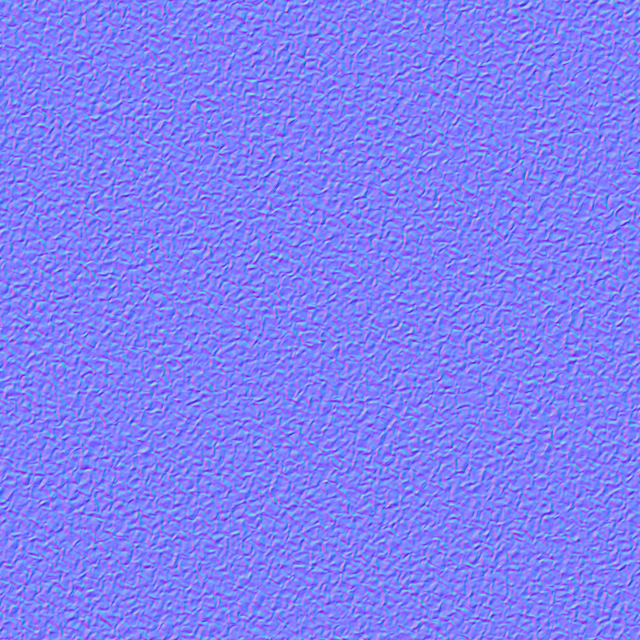
Reproduce this texture map procedurally as a Shadertoy shader.

```glsl
const float GRAIN_CELLS = 112.0;  // grain cells across the canvas
const float RELIEF = 0.40;        // steepness of the bumps
const float SAMPLE_STEP = 0.1;    // slope sampling distance, in cells

// Pseudo-random unit vector for a lattice point
vec2 latticeGradient(vec2 cell, uint seed) {
    uvec2 q = uvec2(ivec2(cell) + 4096);
    uint h = q.x * 1597334677u ^ q.y * 3812015801u ^ seed * 2798796415u;
    h = (h ^ (h >> 15)) * 2246822519u;
    h = (h ^ (h >> 13)) * 3266489917u;
    h ^= h >> 16;
    float angle = float(h & 65535u) / 65536.0 * 6.28318;
    return vec2(cos(angle), sin(angle));
}

float gradientNoise(vec2 p, uint seed) {
    vec2 cell = floor(p);
    vec2 f = p - cell;
    vec2 u = f * f * f * (f * (f * 6.0 - 15.0) + 10.0);
    vec2 e = vec2(0.0, 1.0);
    float a = dot(latticeGradient(cell, seed), f);
    float b = dot(latticeGradient(cell + e.yx, seed), f - e.yx);
    float c = dot(latticeGradient(cell + e.xy, seed), f - e.xy);
    float d = dot(latticeGradient(cell + e.yy, seed), f - e.yy);
    return mix(mix(a, b, u.x), mix(c, d, u.x), u.y);
}

vec2 rotate(vec2 p, float angle) {
    float c = cos(angle), s = sin(angle);
    return vec2(c * p.x - s * p.y, s * p.x + c * p.y);
}

// Rounded ridge along the zero line of the noise
float crease(vec2 p, float roundness, uint seed) {
    float n = gradientNoise(p, seed);
    return -sqrt(n * n + roundness * roundness);
}

// Bend the domain so that the grain forms short, curved strokes
vec2 warp(vec2 p, float amount) {
    vec2 q = p * 0.55;
    return p + amount * vec2(gradientNoise(q, 11u), gradientNoise(q, 12u));
}

// Each layer is turned to hide the lattice
float grainHeight(vec2 p) {
    vec2 w = warp(p, 0.8);
    float bumps = 0.8 * gradientNoise(rotate(w, 0.45), 1u);
    float wrinkles = 0.75 * crease(rotate(w, 1.1) * 0.75, 0.09, 2u);
    float fine = 0.2 * gradientNoise(rotate(p, 0.8) * 1.5, 3u);
    return bumps + wrinkles + fine;
}

// Central differences of the height
vec2 grainSlope(vec2 p, float stepSize) {
    vec2 e = vec2(stepSize, 0.0);
    return vec2(grainHeight(p + e.xy) - grainHeight(p - e.xy),
                grainHeight(p + e.yx) - grainHeight(p - e.yx)) / (2.0 * stepSize);
}

// Calm the flat parts and steepen the strongest flanks
vec2 sharpenSlope(vec2 slope) {
    return slope * (0.7 + 0.6 * length(slope));
}

// Green points down the canvas
vec3 encodeNormal(vec2 slope) {
    return normalize(vec3(-slope.x, slope.y, 1.0)) * 0.5 + 0.5;
}

void mainImage(out vec4 fragColor, in vec2 fragCoord) {
    vec2 p = fragCoord / iResolution.y * GRAIN_CELLS;
    vec2 slope = sharpenSlope(RELIEF * grainSlope(p, SAMPLE_STEP));
    fragColor = vec4(encodeNormal(slope), 1.0);
}
```
